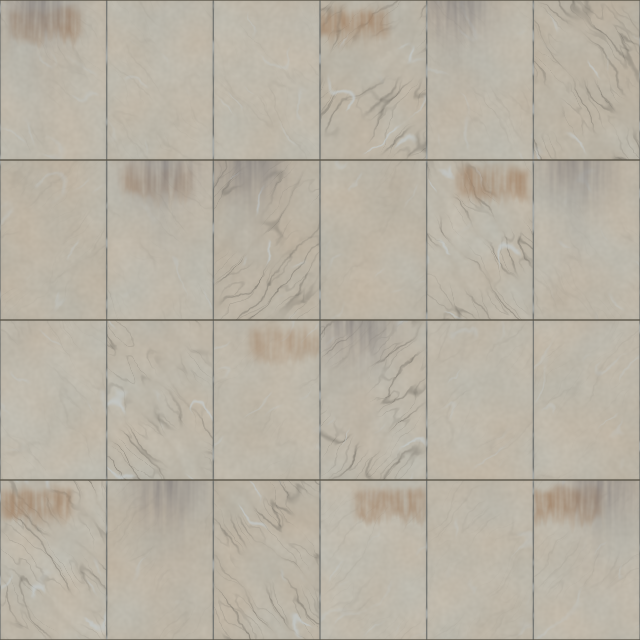
A WebGL 1 fragment shader for this texture:

```glsl
precision highp float;
uniform vec2 u_resolution;

const vec2 GRID = vec2(6.0, 4.0);
const vec3 CREAM = vec3(0.757, 0.738, 0.690);
const vec3 SAND = vec3(0.727, 0.692, 0.630);
const vec3 RUST = vec3(0.640, 0.520, 0.410);
const vec3 SMOKE = vec3(0.510, 0.490, 0.485);
const vec3 VEIN_DARK = vec3(0.500, 0.480, 0.440);
const vec3 VEIN_PALE = vec3(0.770, 0.790, 0.790);
const vec3 JOINT_UPRIGHT = vec3(0.430, 0.440, 0.430);
const vec3 JOINT_LEVEL = vec3(0.330, 0.310, 0.260);

float hash(vec2 p) {
  vec3 q = fract(p.xyx * vec3(0.1031, 0.1030, 0.0973));
  q += dot(q, q.yzx + 33.33);
  return fract((q.x + q.y) * q.z);
}

vec2 gradient(vec2 cell) {
  float angle = 6.28318 * hash(cell);
  return vec2(cos(angle), sin(angle));
}

float noise(vec2 p) {
  vec2 i = floor(p), f = fract(p);
  vec2 u = f * f * f * (f * (f * 6.0 - 15.0) + 10.0);
  float a = dot(gradient(i), f);
  float b = dot(gradient(i + vec2(1.0, 0.0)), f - vec2(1.0, 0.0));
  float c = dot(gradient(i + vec2(0.0, 1.0)), f - vec2(0.0, 1.0));
  float d = dot(gradient(i + 1.0), f - 1.0);
  return 1.4 * mix(mix(a, b, u.x), mix(c, d, u.x), u.y);
}

float fbm(vec2 p) {
  float sum = 0.0, amp = 0.5;
  for (int i = 0; i < 5; i++) {
    sum += amp * noise(p);
    p = mat2(0.8, 0.6, -0.6, 0.8) * p * 2.03 + 11.7;
    amp *= 0.5;
  }
  return sum;
}

// Evenly spread rank of a tile, for choosing a share of the tiles
float rank(vec2 tile, float stride, float shift) {
  return fract((tile.x + GRID.x * tile.y) * stride + shift);
}

float ridge(float value, float width) {
  return 1.0 - smoothstep(0.0, width, abs(value));
}

float band(float x, float lo, float hi, float soft) {
  return smoothstep(lo - soft, lo + soft, x) * (1.0 - smoothstep(hi - soft, hi + soft, x));
}

float lineCover(float dist, float halfWidth, float pixel) {
  return clamp((halfWidth - dist) / pixel + 0.5, 0.0, 1.0);
}

vec3 stoneBase(vec2 p, vec2 tile) {
  float tone = 0.45 + 0.6 * (hash(tile + 3.1) - 0.5) + 0.7 * fbm(p * 9.0);
  vec3 stone = mix(CREAM, SAND, clamp(tone, 0.0, 1.0));
  stone += vec3(0.018, 0.0, -0.012) * noise(p * 14.0 + 40.0);
  return stone + 0.012 * noise(p * 130.0) + 0.018 * fbm(p * 45.0);
}

vec3 addVeins(vec3 stone, vec2 p, vec2 tile) {
  float strength = mix(0.13, 0.75, step(rank(tile, 0.5698, 0.1), 0.27));
  float angle = mix(-0.95, 0.85, step(0.5, hash(tile + 8.4)));
  vec2 along = vec2(cos(angle), sin(angle));
  vec2 q = vec2(dot(p, along), dot(p, vec2(-along.y, along.x)));
  q += 0.022 * vec2(fbm(p * 13.0), fbm(p * 13.0 + 31.0));
  float patches = smoothstep(-0.25, 0.4, noise(p * 13.0 + 17.0));
  float thin = ridge(noise(q * vec2(7.0, 30.0)), 0.09);
  float fine = ridge(noise(q * vec2(13.0, 55.0) + 9.0), 0.10);
  float glow = ridge(noise(q * vec2(7.0, 30.0)), 0.45);
  float pale = ridge(noise(q * vec2(9.0, 24.0) + 23.0), 0.10);
  pale *= smoothstep(0.15, 0.5, noise(p * 18.0 + 5.0));
  stone = mix(stone, SAND * 0.95, 0.35 * glow * strength);
  stone = mix(stone, VEIN_DARK, (0.65 * thin + 0.3 * fine) * patches * strength);
  return mix(stone, VEIN_PALE, pale * (0.25 + 0.6 * strength));
}

vec3 addStains(vec3 stone, vec2 p, vec2 uv, vec2 tile) {
  float streaks = noise(p * vec2(95.0, 9.0)) + 0.5 * noise(p * vec2(210.0, 22.0));
  // Rust hanging under the top edge
  float left = 0.45 * hash(tile + 5.7) - 0.05;
  float bottom = 0.76 + 0.05 * streaks + 0.04 * noise(p * 30.0);
  float rust = band(uv.y, bottom, 0.94 + 0.03 * noise(p * 40.0), 0.05);
  rust *= band(uv.x, left, left + 0.65, 0.07) * step(rank(tile, 0.618, 0.2), 0.33);
  rust *= clamp(0.65 + 0.45 * streaks + 0.5 * fbm(p * 25.0), 0.0, 1.0);
  stone = mix(stone, RUST, rust * mix(0.45, 0.85, hash(tile + 2.2)));
  // Grey soot running down from the top edge
  float spread = (uv.x - 0.25 - 0.5 * hash(tile + 6.3)) / 0.33;
  float soot = exp(-spread * spread) * (0.75 * smoothstep(0.6, 1.0, uv.y) + 0.25 * uv.y);
  soot *= clamp(0.75 + 0.4 * streaks, 0.0, 1.0);
  return mix(stone, SMOKE, soot * mix(0.06, 0.7, step(rank(tile, 0.7549, 0.45), 0.29)));
}

vec3 addJoints(vec3 stone, vec2 p, vec2 uv, float pixel) {
  vec2 edge = min(uv, 1.0 - uv) / GRID;
  float wear = noise(p * 38.0);
  vec3 upright = mix(JOINT_UPRIGHT, VEIN_PALE, 0.6 * smoothstep(0.1, 0.6, wear));
  stone *= 1.0 - 0.05 * exp(-min(edge.x, edge.y) / 0.0025);
  stone = mix(stone, upright, 0.9 * lineCover(edge.x, 0.0011 + 0.0004 * wear, pixel));
  return mix(stone, JOINT_LEVEL, 0.9 * lineCover(edge.y, 0.0011, pixel));
}

void main() {
  vec2 p = gl_FragCoord.xy / u_resolution;
  float pixel = 1.0 / min(u_resolution.x, u_resolution.y);
  vec2 tile = floor(p * GRID), uv = fract(p * GRID);
  vec2 slab = p + tile * vec2(3.37, 2.71);
  vec3 color = stoneBase(slab, tile);
  color = addVeins(color, slab, tile);
  color = addStains(color, slab, uv, tile);
  color = addJoints(color, p, uv, pixel);
  gl_FragColor = vec4(color, 1.0);
}
```
